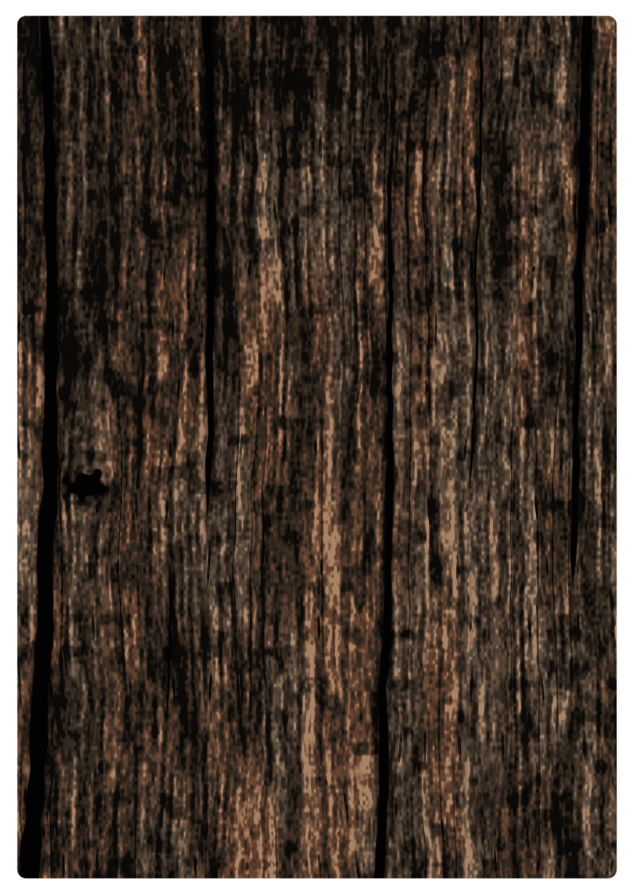
Give the GLSL for this texture, as a Shadertoy shader.

```glsl
// Weathered dark timber on a white page: stretched value noise forms the
// fibres, level lines cut fine grooves, and curved tapering cracks split
// the boards. Lengths are in canvas heights.

const vec3 PAGE  = vec3(1.0);
const vec3 SOOT  = vec3(0.045, 0.036, 0.027);
const vec3 UMBER = vec3(0.205, 0.162, 0.125);
const vec3 RUST  = vec3(0.39, 0.255, 0.18);
const vec3 ASH   = vec3(0.35, 0.29, 0.235);
const vec3 STRAW = vec3(0.66, 0.51, 0.39);
const vec3 VOID  = vec3(0.008, 0.008, 0.007);

float hash(vec2 p) {
    vec3 q = fract(vec3(p.xyx) * 0.1031);
    q += dot(q, q.yzx + 33.33);
    return fract((q.x + q.y) * q.z);
}

float noise(vec2 p) {
    vec2 i = floor(p), f = fract(p);
    f = f * f * (3.0 - 2.0 * f);
    return mix(mix(hash(i), hash(i + vec2(1, 0)), f.x),
               mix(hash(i + vec2(0, 1)), hash(i + vec2(1, 1)), f.x), f.y);
}

// Noise centred on zero
float vary(vec2 p) { return noise(p) - 0.5; }

// Thin line where smooth noise crosses its middle value
float levelLine(vec2 p, float width) {
    return 1.0 - smoothstep(0.0, width, abs(vary(p)));
}

float roundedBox(vec2 p, vec2 halfSize, float radius) {
    vec2 d = abs(p) - halfSize + radius;
    return length(max(d, 0.0)) + min(max(d.x, d.y), 0.0) - radius;
}

// Distance to a crack: quadratic path in y, half widths at bottom and top
float crack(vec2 p, vec3 path, vec2 halfWidth, vec2 span) {
    float x = path.x + p.y * (path.y + p.y * path.z);
    x += 0.005 * vary(vec2(path.x * 90.0, p.y * 13.0))
       + 0.002 * vary(vec2(path.x * 50.0, p.y * 60.0));
    float taper = smoothstep(span.x, span.x + 0.12, p.y)
                * (1.0 - smoothstep(span.y - 0.12, span.y, p.y));
    float ragged = 0.75 + 0.5 * noise(vec2(path.x * 70.0, p.y * 35.0));
    return abs(p.x - x) - mix(halfWidth.x, halfWidth.y, p.y) * ragged * taper
         + 0.004 * (1.0 - taper);
}

// Ragged oval mask with a soft rim
float blotch(vec2 p, vec2 centre, vec2 size, float rough) {
    float d = length((p - centre) / size) + rough * vary(p * 110.0);
    return 1.0 - smoothstep(0.65, 1.1, d);
}

// Short dark checks scattered one per cell
float checks(vec2 p, vec2 cells) {
    vec2 id = floor(p * cells);
    vec2 f = fract(p * cells) - 0.5;
    f.x -= 0.5 * (hash(id) - 0.5) + 0.3 * f.y * (hash(id + 7.0) - 0.5);
    float d = length(f / vec2(0.045, 0.32 * hash(id + 3.0) + 0.06));
    return step(0.6, hash(id + 19.0)) * (1.0 - smoothstep(0.5, 1.1, d));
}

// Large areas of light: dim top and left, bright lower right
float lighting(vec2 p) {
    float sweep = 0.10 * smoothstep(0.1, 0.65, p.x) - 0.13 * smoothstep(0.5, 1.0, p.y);
    return sweep + 0.34 * vary(p * vec2(9.0, 4.0) + 5.0);
}

vec3 woodColour(float tone, float redness) {
    vec3 c = mix(SOOT, UMBER, smoothstep(0.0, 0.52, tone));
    c = mix(c, mix(ASH, RUST, redness), smoothstep(0.46, 0.80, tone));
    return mix(c, STRAW, smoothstep(0.78, 1.12, tone));
}

vec3 timber(vec2 p, float px) {
    // Fibres sway gently and part around the knot
    vec2 knot = vec2(0.095, 0.458);
    vec2 away = (p - knot) / vec2(0.03, 0.045);
    float x = p.x + 0.009 * vary(p * vec2(6.0, 5.0))
            + 0.0045 * vary(p * vec2(32.0, 22.0))
            - 0.008 * away.x * exp(-dot(away, away));

    // Tone, from wide strands to fine grit
    float tone = 0.565 + lighting(p);
    tone += 0.42 * vary(vec2(x * 75.0, p.y * 4.0));
    tone += 0.78 * vary(vec2(x * 205.0 + 31.0, p.y * 10.0));
    tone += 0.48 * vary(vec2(x * 370.0, p.y * 85.0));
    tone += 0.42 * vary(p * vec2(310.0, 230.0) + 17.0);
    tone -= 0.36 * levelLine(vec2(x * 62.0 + 9.0, p.y * 2.6), 0.10);
    tone -= 0.30 * smoothstep(0.62, 0.85, noise(p * vec2(70.0, 55.0)));
    tone -= 0.50 * checks(vec2(x, p.y), vec2(24.0, 15.0));

    // Stained knot at the lower right
    float stain = blotch(p, vec2(0.605, 0.095), vec2(0.035, 0.05), 0.7);
    float redness = smoothstep(0.25, 0.75, noise(vec2(x * 34.0, p.y * 5.0) + 3.0));
    vec3 c = woodColour(tone - 0.22 * stain, max(redness, stain));

    // Cracks
    float gap = crack(p, vec3(0.0297, 0.0827, -0.0638), vec2(0.010, 0.0055), vec2(-0.2, 1.2));
    gap = min(gap, crack(p, vec3(0.2061, 0.0867, -0.063), vec2(0.0025, 0.0048), vec2(0.36, 1.2)));
    gap = min(gap, crack(p, vec3(0.4223, 0.0371, -0.0249), vec2(0.0055, 0.0014), vec2(-0.2, 0.92)));
    gap = min(gap, crack(p, vec3(0.6307, 0.025, 0.0), vec2(0.0015, 0.0058), vec2(0.28, 1.2)));
    gap = min(gap, crack(p, vec3(0.519, 0.018, 0.0), vec2(0.0015), vec2(0.38, 1.1)));
    gap = min(gap, crack(p, vec3(0.185, 0.012, 0.0), vec2(0.0018), vec2(0.12, 0.45)));
    c *= mix(0.6, 1.0, smoothstep(0.0, 0.007, gap));
    float hole = 1.0 - smoothstep(-px, px, gap);
    hole = max(hole, blotch(p, knot, vec2(0.027, 0.021), 0.9));
    hole = max(hole, 0.8 * blotch(p, vec2(0.645, 0.435), vec2(0.011, 0.02), 0.9));
    return mix(c, VOID, hole);
}

void mainImage(out vec4 fragColor, in vec2 fragCoord) {
    float px = 1.0 / iResolution.y;
    vec2 p = fragCoord * px;
    vec2 centre = vec2(0.5 * iResolution.x * px, 0.501);
    float panel = roundedBox(p - centre, vec2(centre.x - 0.0193, 0.4813), 0.010);
    vec3 c = mix(timber(p, px), PAGE, smoothstep(-px, px, panel));
    fragColor = vec4(c, 1.0);
}
```
